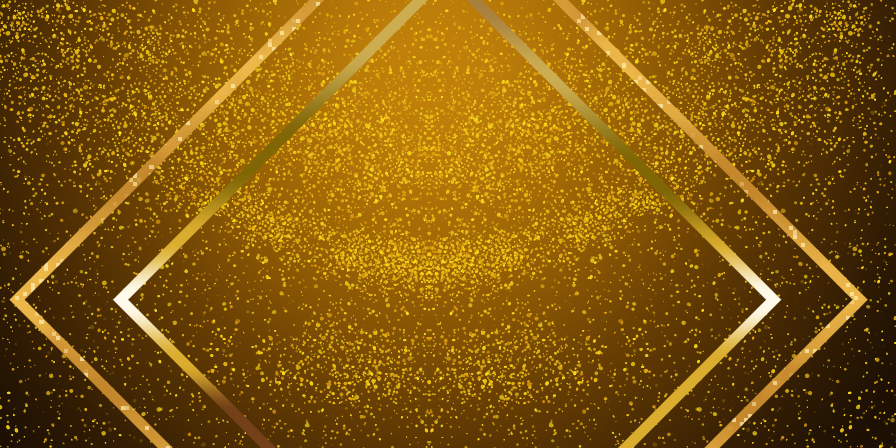
Write a WebGL 1 fragment shader that draws this background.

```glsl
precision highp float;
// Gold backdrop: an amber radial glow, mirrored clouds of yellow glitter
// scattered in jittered cell layers, and two metallic diamond frames.
// Lengths are in canvas heights, with the origin at the lower left.
uniform vec2 u_resolution;

#define GLOW_CENTER vec2(0.96, 0.85)
#define MIRROR_X 0.958
#define OUTER_CENTER vec2(0.979, 0.331)
#define INNER_CENTER vec2(0.998, 0.331)
#define OUTER_RADIUS 0.958
#define INNER_RADIUS 0.746
#define FRAME_WIDTH 0.034
#define GLITTER_LAYERS 4
#define GLITTER_SCALE 62.0
#define BASE_DENSITY 0.09

vec3 hash3(vec2 p) {
  vec3 h = fract(p.xyx * vec3(0.1031, 0.1030, 0.0973));
  h += dot(h, h.yxz + 33.33);
  return fract((h.xxy + h.yzz) * h.zyx);
}

float cornerGradient(vec2 cell, vec2 offset) {
  return dot(hash3(cell).xy * 2.0 - 1.0, offset);
}

float gradientNoise(vec2 p) {
  vec2 i = floor(p), f = fract(p);
  vec2 u = f * f * (3.0 - 2.0 * f);
  vec2 e = vec2(1.0, 0.0);
  float low = mix(cornerGradient(i, f), cornerGradient(i + e, f - e), u.x);
  float high = mix(cornerGradient(i + e.yx, f - e.yx),
                   cornerGradient(i + 1.0, f - 1.0), u.x);
  return mix(low, high, u.y);
}

float blob(vec2 p, vec2 center, vec2 size) {
  vec2 d = (p - center) / size;
  return exp(-dot(d, d));
}

// Amber glow falling off to dark brown corners
vec3 backdrop(vec2 p) {
  float r = length((p - GLOW_CENTER) * vec2(1.0, 0.95));
  vec3 color = mix(vec3(0.75, 0.50, 0.04), vec3(0.61, 0.39, 0.02), smoothstep(0.05, 0.50, r));
  color = mix(color, vec3(0.34, 0.20, 0.01), smoothstep(0.35, 0.90, r));
  return mix(color, vec3(0.11, 0.06, 0.01), smoothstep(0.75, 1.28, r));
}

// Glitter density: a sagging arc, a central clump and softer clouds
float glitterDensity(vec2 q) {
  float arcOffset = (q.y - 0.42 - 0.6 * q.x * q.x) / 0.05;
  float arc = exp(-arcOffset * arcOffset) * (1.0 - smoothstep(0.48, 0.68, q.x));
  float clouds = 0.50 * arc
    + 0.45 * blob(q, vec2(0.03, 0.40), vec2(0.10, 0.07))
    + 0.28 * blob(q, vec2(0.10, 0.66), vec2(0.17, 0.14))
    + 0.26 * blob(q, vec2(0.30, 0.70), vec2(0.36, 0.20))
    + 0.32 * blob(q, vec2(0.15, 0.18), vec2(0.20, 0.09))
    + 0.26 * blob(q, vec2(0.75, 0.82), vec2(0.22, 0.16))
    + 0.60 * blob(q, vec2(0.92, 0.96), vec2(0.04, 0.03));
  float clumps = 1.0 + 1.1 * gradientNoise(q * 9.0) + 0.9 * gradientNoise(q * 23.0);
  return BASE_DENSITY + clouds * max(clumps, 0.1);
}

// Rotated layers of jittered flakes, one per cell
vec3 addGlitter(vec3 color, vec2 q, float px) {
  float density = glitterDensity(q);
  for (int i = 0; i < GLITTER_LAYERS; i++) {
    float layer = float(i);
    float scale = GLITTER_SCALE + 17.0 * layer;
    float c = cos(1.1 * layer + 0.4), s = sin(1.1 * layer + 0.4);
    vec2 g = mat2(c, s, -s, c) * q * scale;
    vec2 cell = floor(g) + 37.0 * layer;
    vec3 shape = hash3(cell), look = hash3(cell + 191.7);
    vec2 d = fract(g) - 0.5 - (shape.xy - 0.5) * 0.45;
    d.x *= 0.8 + 0.6 * look.z;
    float radius = 0.13 + 0.19 * shape.z;
    float aa = 0.6 * px * scale;
    float flake = 1.0 - smoothstep(radius - aa, radius + aa, length(d));
    flake *= smoothstep(0.0, 0.04, density - look.x);
    vec3 tint = mix(vec3(0.88, 0.62, 0.05), vec3(1.0, 0.90, 0.10), look.y);
    color = mix(color, tint, flake * (0.65 + 0.35 * look.z));
  }
  return color;
}

float diamondFrame(vec2 d, float radius, float px) {
  float edge = abs(abs(d.x) + abs(d.y) - radius + 0.5 * FRAME_WIDTH) - 0.5 * FRAME_WIDTH;
  return 1.0 - smoothstep(-px, px, edge);
}

// Metal bands running from the white side corners
vec3 innerMetal(vec2 d) {
  float t = abs(d.y);
  float right = step(0.0, d.x);
  vec3 gold = vec3(0.86, 0.68, 0.18);
  vec3 color = mix(vec3(1.0, 0.98, 0.92), gold, smoothstep(0.01, 0.13, t));
  vec3 upper = mix(color, vec3(0.50, 0.40, 0.02), smoothstep(0.14, 0.29, t + 0.04 * right));
  upper = mix(upper, vec3(0.80, 0.68, 0.32), smoothstep(0.36, 0.56, t + 0.06 * right));
  upper = mix(upper, vec3(0.66, 0.50, 0.24), right * smoothstep(0.50, 0.66, t));
  vec3 lower = mix(color, vec3(0.45, 0.25, 0.09), (1.0 - right) * smoothstep(0.14, 0.25, t));
  return mix(lower, upper, step(0.0, d.y));
}

vec3 outerMetal(vec2 d) {
  float sheen = 0.5 + 0.5 * sin(d.y * 13.0 + 1.2) + 0.4 * gradientNoise(d * 14.0);
  vec3 color = mix(vec3(0.77, 0.53, 0.17), vec3(0.93, 0.72, 0.29), clamp(sheen, 0.0, 1.0));
  float spark = smoothstep(0.91, 0.97, hash3(floor(d * 110.0)).x);
  return mix(color, vec3(1.0, 0.94, 0.70), 0.7 * spark);
}

void main() {
  vec2 p = gl_FragCoord.xy / u_resolution.y;
  float px = 1.0 / u_resolution.y;
  vec3 color = addGlitter(backdrop(p), vec2(abs(p.x - MIRROR_X), p.y), px);
  vec2 outer = p - OUTER_CENTER, inner = p - INNER_CENTER;
  color = mix(color, outerMetal(outer), diamondFrame(outer, OUTER_RADIUS, px));
  color = mix(color, innerMetal(inner), diamondFrame(inner, INNER_RADIUS, px));
  gl_FragColor = vec4(color, 1.0);
}
```
